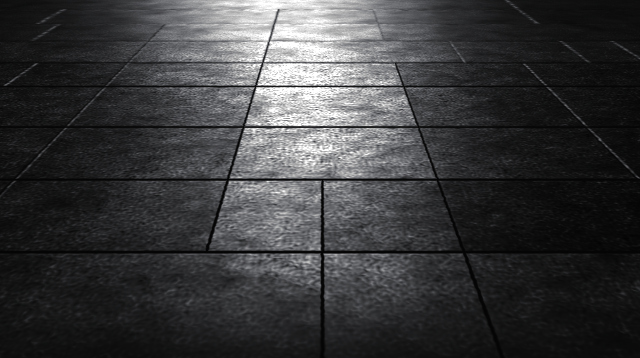
Write a Shadertoy shader that draws this texture.

```glsl
vec2 hashGradient(vec2 cell) {
    vec2 h = vec2(dot(cell, vec2(127.1, 311.7)), dot(cell, vec2(269.5, 183.3)));
    return 2.0 * fract(sin(h) * 43758.55) - 1.0;
}

float gradientNoise(vec2 p) {
    vec2 i = floor(p), f = fract(p);
    vec2 u = f * f * f * (f * (f * 6.0 - 15.0) + 10.0);
    float a = dot(hashGradient(i), f);
    float b = dot(hashGradient(i + vec2(1, 0)), f - vec2(1, 0));
    float c = dot(hashGradient(i + vec2(0, 1)), f - vec2(0, 1));
    float d = dot(hashGradient(i + vec2(1, 1)), f - vec2(1, 1));
    return mix(mix(a, b, u.x), mix(c, d, u.x), u.y);
}

float fbm(vec2 p, int octaves) {
    float sum = 0.0, amp = 0.6;
    for (int i = 0; i < octaves; i++) {
        sum += amp * gradientNoise(p);
        p = mat2(1.7, 0.6, -0.6, 1.7) * p + 7.3;
        amp *= 0.6;
    }
    return sum;
}

float bell(float x, float width) {
    return exp(-x * x / (width * width));
}

float line(float dist, float halfWidth, float soft) {
    return 1.0 - smoothstep(halfWidth - soft, halfWidth + soft, abs(dist));
}

// Reflected light: a bright central streak inside a faint wide pool
float sheen(float x, float down) {
    float fade = smoothstep(1.12, 0.45, down);
    float center = mix(0.44, 0.48, smoothstep(0.0, 0.4, down));
    float streak = bell(x - center, 0.19) * 0.84 * exp(-1.2 * down);
    float pool = 0.12 * bell(x - 0.45, 0.4) * smoothstep(-0.1, 0.25, down);
    return 0.045 + fade * (streak + pool) + 0.03 * bell(down - 0.8, 0.15) * bell(x - 0.42, 0.4);
}

// Joint running into depth; seams.x = gap, y = lit edge, z = slab count
void addJoint(inout vec3 seams, vec2 ground, float scale, float soft,
              float at, vec2 rows, float strength, float glint) {
    float inside = step(rows.x, ground.y) * step(ground.y, rows.y);
    float dist = (ground.x - at) * scale / sqrt(1.0 + at * at);
    float width = 0.0042 * scale;
    float edge = line(dist - width * 1.1, 0.0024, soft);
    seams.x = max(seams.x, inside * strength * line(dist, width, soft));
    seams.y = max(seams.y, inside * glint * edge);
    seams.z += inside * step(at, ground.x);
}

void mainImage(out vec4 fragColor, in vec2 fragCoord) {
    vec2 uv = fragCoord / iResolution.xy;
    float down = 1.0 - uv.y;

    // Floor coordinates: lateral position and row number
    float scale = down + 0.384;
    float row = 4.605 / scale - 4.232;
    row += 0.034 * bell(row - 0.97, 0.4) - 0.13 * bell(row - 3.13, 0.4);
    vec2 ground = vec2((uv.x * 1.786 - 0.9) / scale, row);

    // Focus lies on the middle rows
    float farBlur = smoothstep(2.5, 6.5, row);
    float nearBlur = smoothstep(0.74, 0.98, down);
    float soft = max(1.0 / iResolution.y, 0.002 + 0.003 * farBlur + 0.0025 * nearBlur);

    // Long joints with worn edges, then the staggered ones further back
    vec3 s = vec3(0);
    vec2 g = ground;
    g.x += 0.004 * gradientNoise(ground * vec2(30.0, 22.0));
    addJoint(s, g, scale, soft, -0.298, vec2(0, 7), 1.0, 0.3);
    addJoint(s, g, scale, soft, 0.363, vec2(-2, 4), 1.0, 0.35);
    addJoint(s, g, scale, soft, 0.0, vec2(-2, 1), 1.0, 0.15);
    addJoint(s, g, scale, soft, 0.994, vec2(1, 4), 0.9, 1.0);
    addJoint(s, g, scale, soft, -0.972, vec2(0, 6), 0.8, 0.8);
    addJoint(s, g, scale, soft, 0.345, vec2(5, 7), 0.35, 0.3);
    addJoint(s, g, scale, soft, 0.705, vec2(4, 5), 0.5, 1.0);
    addJoint(s, g, scale, soft, 1.325, vec2(4, 5), 0.5, 0.9);
    addJoint(s, g, scale, soft, 1.325, vec2(6, 8), 0.4, 0.9);
    addJoint(s, g, scale, soft, 1.61, vec2(4, 5), 0.5, 0.8);
    addJoint(s, g, scale, soft, -1.43, vec2(3, 4), 0.7, 0.9);
    addJoint(s, g, scale, soft, -1.637, vec2(5, 6), 0.3, 0.8);
    addJoint(s, g, scale, soft, -1.77, vec2(6, 7), 0.3, 0.8);

    // Cross joints with a lit lip on the near side
    float across = (row - round(row)) * scale * scale / 4.605;
    float crossWidth = 0.0036 * scale;
    float crossGap = line(across, crossWidth, soft) * mix(1.0, 0.2, farBlur);
    float lip = line(across + crossWidth * 1.5, 0.0018, soft) * (1.0 - nearBlur);

    // Tone of each slab
    vec2 slab = vec2(s.z, floor(row));
    float middle = step(0.0, row) * step(row, 4.0);
    float tone = 1.0 + 0.08 * hashGradient(slab + 3.0).x;
    tone *= mix(1.0, 0.8, step(ground.x, -0.298) * middle);
    tone *= mix(1.0, 0.75, step(0.363, ground.x) * middle);
    tone *= mix(1.0, 0.7, step(0.0, ground.x) * middle * step(row, 1.0));

    // Stone relief: broad stains, creased wrinkles and patches of fine grain
    vec2 stone = ground + slab * vec2(3.7, 0.0);
    float stains = fbm(stone * vec2(4.0, 2.2), 3);
    float wrinkles = fbm(stone * vec2(13.0, 8.0) + 1.2 * stains, 4);
    float crease = 0.3 - abs(fbm(stone * vec2(24.0, 13.0) + wrinkles, 2)) * 1.8;
    float grain = gradientNoise(stone * vec2(85.0, 36.0) + wrinkles);
    float sharp = (1.0 - 0.85 * farBlur) * (1.0 - 0.5 * nearBlur);
    float roughness = clamp(0.9 + 1.6 * stains, 0.4, 1.5);
    float relief = 0.65 * stains + sharp * (0.7 * wrinkles + roughness * (0.5 * crease + 0.85 * grain));
    float light = sheen(uv.x, down);
    float shade = light * tone * max(0.2, 1.0 + relief);
    shade += sharp * 0.14 * pow(max(0.0, grain + wrinkles), 2.0);

    // Gaps and the glints along their edges
    float chips = smoothstep(-0.25, 0.3, gradientNoise(ground * vec2(25.0, 16.0)));
    shade += lip * chips * light * 0.4;
    shade = mix(shade, 0.02, max(crossGap, s.x));
    float glint = s.y * (0.35 + 0.65 * chips) * smoothstep(0.75, 0.4, down);
    shade = mix(shade, 0.52, glint * 0.8 * (1.0 - crossGap));
    vec3 tint = mix(vec3(0.98, 0.99, 1.03), vec3(1.0), smoothstep(0.3, 0.8, shade));
    fragColor = vec4(clamp(shade * tint, 0.0, 1.0), 1.0);
}
```
